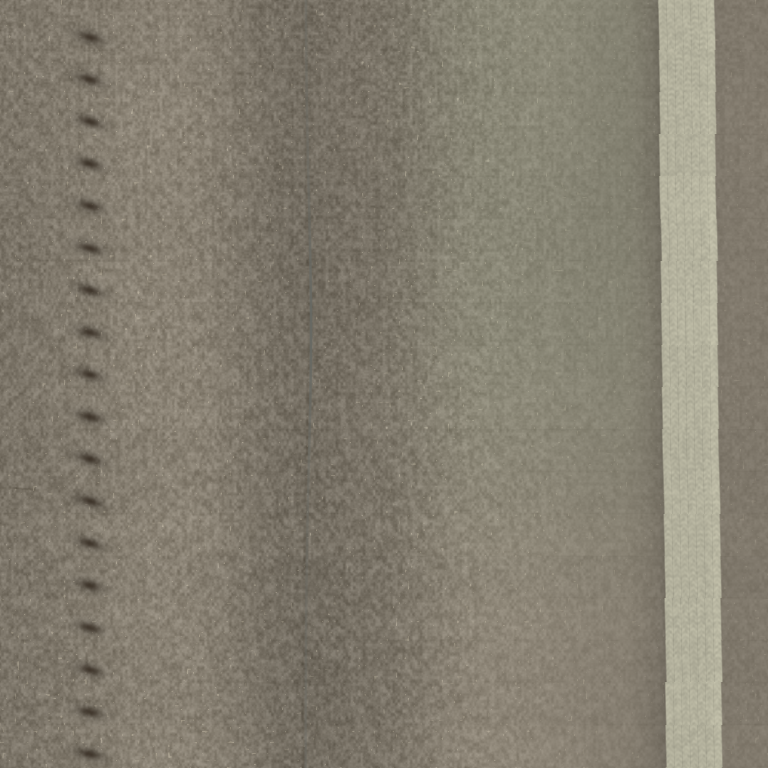
A three.js fragment shader for this texture:

```glsl
// Grainy taupe cloth with soft vertical folds, a column of dark stitch holes,
// a thin seam and a pale knitted ribbon, crossed by faint horizontal bands.
// Folds are summed smoothsteps; the grain is layered value noise.
varying vec2 vUv;

float hash(vec2 p) {
  return fract(sin(dot(p, vec2(127.1, 311.7))) * 43758.5453);
}

float noise(vec2 p) {
  vec2 i = floor(p), f = fract(p);
  f = f * f * (3.0 - 2.0 * f);
  return mix(mix(hash(i), hash(i + vec2(1.0, 0.0)), f.x),
             mix(hash(i + vec2(0.0, 1.0)), hash(i + 1.0), f.x), f.y);
}

// Brightness of the broad folds across the cloth.
float folds(float x) {
  float tone = 0.485 + 0.045 * smoothstep(0.0, 0.2, x);
  tone -= 0.075 * smoothstep(0.24, 0.39, x);
  tone += 0.018 * smoothstep(0.40, 0.49, x);
  tone += 0.075 * smoothstep(0.48, 0.64, x);
  tone -= 0.025 * smoothstep(0.68, 0.82, x);
  tone -= 0.045 * smoothstep(0.81, 0.862, x);
  return tone + 0.022 * smoothstep(0.90, 0.96, x);
}

void main() {
  vec2 uv = vUv;
  float pitch = 0.0549;
  float bandPos = (uv.y - 0.0016) / pitch;
  float band = floor(bandPos);

  // Cloth: folds, uneven patches and a cooler tint on the bright side
  float bend = 0.018 * (noise(vec2(2.0, uv.y * 3.0)) - 0.5);
  float tone = folds(uv.x + bend * smoothstep(0.05, 0.3, uv.x) * smoothstep(0.8, 0.6, uv.x));
  tone += 0.018 * (noise(uv * vec2(7.0, 5.0)) - 0.5);
  tone += 0.010 * (hash(vec2(band, 5.0)) - 0.5);
  float green = smoothstep(0.45, 0.65, uv.x) * smoothstep(0.92, 0.8, uv.x)
              * smoothstep(0.1, 0.6, uv.y);
  vec3 color = tone * mix(vec3(1.01, 0.953, 0.852), vec3(0.99, 0.972, 0.852), green);

  // Grain, calmer toward the right, with a few bright fibres
  float rough = mix(1.0, 0.45, smoothstep(0.5, 0.85, uv.x));
  float grain = noise(uv * vec2(310.0, 230.0)) + 0.6 * noise(uv * vec2(150.0, 125.0) + 31.0)
              + 0.4 * noise(uv * 480.0 + 7.0) - 1.0;
  color += 0.105 * rough * grain;
  float fibre = smoothstep(0.87, 1.0, noise(uv * vec2(250.0, 210.0) + 90.0));
  color += 0.13 * rough * fibre * vec3(1.0, 0.97, 0.85);

  // Faint thread lines where the bands meet
  float joint = abs(fract(bandPos + 0.5) - 0.5) * pitch;
  color -= 0.018 * smoothstep(0.0025, 0.0, joint) * noise(vec2(uv.x * 60.0, band));

  // Seam: a shadow and a thin blue-grey thread
  float seam = uv.x - 0.398 - 0.007 * exp(-pow((uv.y - 0.57) / 0.24, 2.0));
  float seamFade = 0.35 + 0.55 * exp(-pow((uv.y - 0.57) / 0.13, 2.0));
  color -= 0.035 * smoothstep(0.004, 0.0, abs(seam + 0.003));
  color = mix(color, vec3(0.40, 0.41, 0.39), seamFade * smoothstep(0.0027, 0.0006, abs(seam)));

  // Column of soft, slightly tilted stitch holes
  float row = clamp(floor((uv.y - 0.018) / pitch + 0.5), 0.0, 17.0);
  vec2 hole = uv - vec2(0.117, 0.018 + row * pitch);
  hole.y += 0.22 * hole.x;
  float halo = exp(-dot(hole / vec2(0.021, 0.0095), hole / vec2(0.021, 0.0095)));
  float core = exp(-dot(hole / vec2(0.0115, 0.005), hole / vec2(0.0115, 0.005)));
  color *= 1.0 - 0.20 * halo;
  color = mix(color, vec3(0.21, 0.17, 0.13), 0.80 * core);

  // Small crease at the left edge
  float crease = uv.y - 0.366 + 0.08 * uv.x;
  color -= 0.07 * smoothstep(0.0025, 0.0, abs(crease))
         * smoothstep(0.01, 0.02, uv.x) * smoothstep(0.055, 0.035, uv.x);

  // Ribbon: leaning, shifted a little at every band
  float lean = 0.868 - 0.011 * (band + 0.5) * pitch
             + 0.0015 * (hash(vec2(band, 2.0)) - 0.5) - 0.0015 * (fract(bandPos) - 0.5);
  float across = (uv.x - lean) / 0.073;
  float ribbon = smoothstep(-0.018, 0.018, across) * smoothstep(1.018, 0.982, across);
  float wale = abs(fract(across * 7.0) - 0.5);
  float knit = 0.5 + 0.5 * sin(6.2832 * (uv.y * 150.0 + wale * 1.4));
  float weave = 0.705 + 0.022 * (knit - 0.5) - 0.035 * smoothstep(0.38, 0.5, wale);
  weave += 0.025 * smoothstep(0.15, 0.0, abs(across - 0.9));
  weave += 0.07 * (noise(uv * vec2(300.0, 260.0)) - 0.5) + 0.02 * (hash(vec2(band, 9.0)) - 0.5);
  color *= 1.0 - 0.09 * exp(-abs(across) * 14.0) * (1.0 - ribbon);
  color = mix(color, weave * vec3(1.0, 0.988, 0.875), ribbon);

  gl_FragColor = vec4(color, 1.0);
}
```
